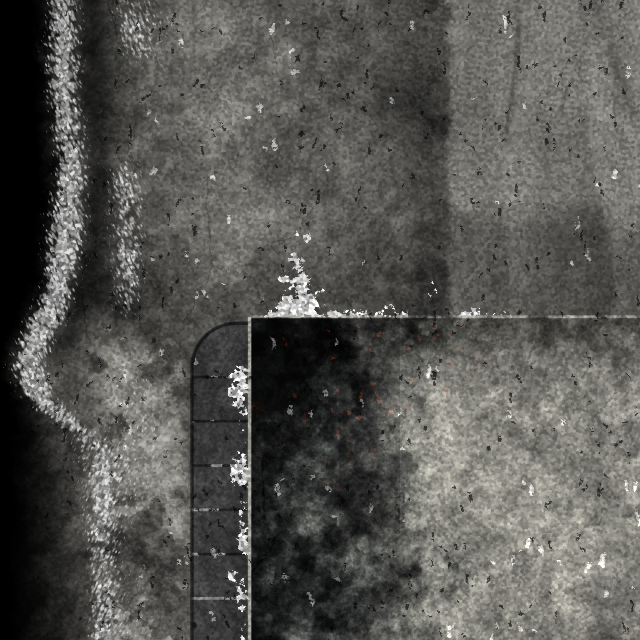
A WebGL 1 fragment shader for this texture:

```glsl
precision highp float;
// Worn concrete: a stained wall with a frosted black left edge, a jointed strip
// and a recessed panel at lower right. Layered cellular noise gives the stains,
// cracks and flakes; smooth masks place every part in canvas units.
uniform vec2 u_resolution;

vec2 hash2(vec2 p) {
  return fract(sin(vec2(dot(p, vec2(127.1, 311.7)), dot(p, vec2(269.5, 183.3)))) * 43758.5);
}

// x: nearest distance, y: gap to the second, z: cell id, w: smooth blend of ids
vec4 cells(vec2 p) {
  float near = 9.0, next = 9.0, id = 0.0, sum = 0.0, weight = 0.0;
  for (int j = -1; j <= 1; j++) {
    for (int i = -1; i <= 1; i++) {
      vec2 cell = floor(p) + vec2(float(i), float(j));
      float value = hash2(cell + 41.3).x;
      float d = length(cell + hash2(cell) - p);
      if (d < near) { next = near; near = d; id = value; }
      else next = min(next, d);
      float w = exp(-7.0 * d * d);
      sum += w * value;
      weight += w;
    }
  }
  return vec4(near, next - near, id, sum / weight);
}

// Layered stains, centred on zero
float mottle(vec2 p) {
  float total = 0.0, amp = 0.6;
  for (int i = 0; i < 5; i++) {
    total += amp * (cells(p).w - 0.5);
    p = mat2(1.6, 1.2, -1.2, 1.6) * p + 7.3;
    amp *= 0.65;
  }
  return total;
}

float bell(float x, float centre, float width) {
  float d = (x - centre) / width;
  return exp(-d * d);
}

float stripe(float d, float width) {
  return 1.0 - smoothstep(width * 0.5, width * 0.5 + 1.5 / u_resolution.y, abs(d));
}

// Scattered chips: only cells whose id passes the rarity
float chips(vec2 p, float rarity) {
  vec4 c = cells(p);
  return step(rarity, c.z) * (1.0 - smoothstep(0.2, 0.45, c.x));
}

void main() {
  vec2 p = gl_FragCoord.xy / u_resolution;
  float x = p.x, y = p.y, t = 1.0 - y;
  float stain = mottle(p * 6.0);
  float fine = mottle(p * 38.0 + 11.0);
  float grain = cells(p * 240.0).w - 0.5;
  vec2 warped = p + 0.03 * vec2(stain, fine);
  float crack = (1.0 - smoothstep(0.0, 0.03, cells(warped * 7.0).y)) * smoothstep(0.0, 0.2, stain);

  // Wall, lighter in the middle and darker towards the ledge
  float wall = 0.32 + 0.08 * bell(x, 0.45, 0.2) * bell(y, 0.8, 0.2) + 0.25 * stain + 0.15 * fine;
  wall -= 0.06 * bell(y, 0.52, 0.07) + 0.12 * bell(x, 0.16, 0.06) * smoothstep(0.45, 0.55, y);
  wall -= 0.12 * bell(x, 0.67, 0.05) * smoothstep(0.62, 0.8, y) * smoothstep(-0.1, 0.2, fine);

  // Pale smeared coat at upper right
  float smear = cells(vec2(x * 32.0 + sin(y * 9.0) * 0.7, y * 2.5)).w - 0.5;
  float coat = mix(0.34, 0.46, smoothstep(0.63, 0.7, y + 0.07 * stain)) + 0.1 * (smear + stain) + 0.05 * fine;
  coat -= 0.09 * bell(x, 0.79 + 0.02 * sin(y * 8.0), 0.006) * smoothstep(0.7, 0.8, y);
  coat -= 0.08 * bell(x, 0.99 - 0.35 * (y - 0.82), 0.012) * smoothstep(0.75, 0.85, y);
  wall = mix(wall, coat, smoothstep(0.69, 0.71, x + 0.02 * fine));

  // Flaking plaster at lower left
  float plaster = smoothstep(0.13, 0.17, x) * smoothstep(-0.3, -0.27, -x) * smoothstep(-0.48, -0.44, -y);
  wall += plaster * (0.03 + 0.1 * smoothstep(-0.03, 0.04, stain + 0.3 * fine) + 0.12 * fine);
  vec3 color = (wall - 0.08 * crack) * vec3(1.01, 1.0, 0.96);

  // Black left edge following the frost line
  float low = smoothstep(0.6, 0.72, t);
  float frostX = 0.098 + 0.012 * bell(t, 0.28, 0.1) - 0.05 * bell(t, 0.57, 0.09) + 0.055 * low;
  color *= smoothstep(frostX - mix(0.05, 0.14, low), frostX + 0.03, x + 0.02 * fine);
  color *= 1.0 - 0.5 * bell(x, frostX + 0.045, 0.025) * smoothstep(0.38, 0.48, y);

  // Frost dabs along two wavering bands
  float second = bell(x, 0.215, 0.045) * smoothstep(-0.13, -0.06, -t);
  second += bell(x, 0.2, 0.033) * smoothstep(0.22, 0.29, t) * smoothstep(-0.53, -0.47, -t);
  float density = bell(x, frostX, 0.032) * (1.0 - 0.35 * low) + 0.75 * second;
  density += 0.45 * plaster * bell(x, 0.2, 0.07);
  vec2 slant = vec2(x + 0.35 * (y - 0.37) * sign(y - 0.37), y);
  float dab = cells(slant * vec2(150.0, 75.0)).x + 0.5 * cells(slant * vec2(230.0, 150.0)).x;
  float frost = smoothstep(0.0, 0.45, density * 0.95 + 0.5 * stain - dab * 0.75 - 0.06);
  color = mix(color, vec3(0.7 + 0.3 * grain), 0.85 * frost);

  // Jointed strip with a rounded upper left corner
  float rim = length(max(vec2(0.37 - x, y - 0.425), 0.0)) - 0.07;
  float joint = stripe(mod(y - 0.0304, 0.0692) - 0.0346, 0.002) * step(y, 0.43);
  float slab = 0.22 + 0.08 * stain + 0.14 * fine - 0.1 * joint;
  slab += 0.4 * joint * smoothstep(0.02, 0.12, fine + 0.25 * bell(y, 0.065, 0.01));
  color = mix(color, vec3(slab), smoothstep(-0.002, 0.001, -rim) * step(x, 0.39));
  color *= 1.0 - 0.55 * stripe(rim, 0.003) * step(x, 0.39);

  // Recessed panel: shadow from the corner into pale concrete
  vec2 q = vec2(x - 0.39, 0.505 - y);
  float inside = smoothstep(0.0, 0.002, min(q.x, q.y));
  float lit = smoothstep(0.0, 0.33, q.x + 0.18 * stain + 0.1 * fine - 0.05 * bell(q.y, 0.03, 0.14));
  float panel = (0.05 + 0.5 * lit) * mix(0.5, 1.0, smoothstep(0.0, 0.14, q.y + 0.03 * stain));
  panel += (0.25 + 0.75 * lit) * (0.16 * stain + 0.28 * fine) - 0.05 * crack;
  panel -= 0.12 * smoothstep(0.4, 0.6, q.x) * smoothstep(0.36, 0.52, q.y);
  panel *= 1.0 - 0.16 * step(abs(q.x - 0.187), 0.048) * step(q.y, 0.34);
  panel -= 0.2 * smoothstep(0.0, 0.12, fine) * stripe(q.x - 0.235, 0.012) * bell(q.y, 0.28, 0.09);
  color = mix(color, max(panel, 0.015) * mix(vec3(0.95, 1.0, 0.99), vec3(1.01, 1.0, 0.94), lit), inside);

  // Pale ledges and crumbled paint
  float h = max(-q.y, 0.0);
  float pile = bell(x, 0.453, 0.035) * bell(h, 0.0, 0.045) + 0.8 * bell(x, 0.474, 0.013) * bell(h, 0.055, 0.05);
  pile += 0.8 * bell(x, 0.677, 0.012) * bell(h, 0.04, 0.02) + 0.55 * bell(x, 0.57, 0.14) * bell(h, 0.0, 0.012);
  pile *= step(q.y, 0.0);
  pile += 0.6 * bell(x, 0.377, 0.012) * step(x, 0.39) * smoothstep(-0.44, -0.4, -y);
  float crumb = smoothstep(0.48, 0.62, pile + 1.5 * fine + 0.35 * grain) * step(0.03, pile);
  color = mix(color, vec3(0.74 + 0.3 * grain), crumb);
  float ledge = 0.85 * stripe(q.x, 0.003) * step(0.0, q.y);
  ledge += stripe(q.y, 0.002) * step(0.0, q.x) * (0.45 + 1.5 * fine);
  color = mix(color, vec3(0.68, 0.68, 0.65), clamp(ledge, 0.0, 1.0));

  // Pale, dark and rusty chips
  color += 0.35 * smoothstep(0.1, 0.3, x) * chips(warped * 85.0, 0.98);
  color *= 1.0 - 0.6 * chips(warped * 110.0 + 5.0, 0.96);
  float rust = inside * bell(q.y, 0.06, 0.16) * bell(q.x, 0.18, 0.18);
  color += vec3(0.25, 0.06, 0.02) * rust * chips(warped * 100.0 + 23.0, 0.93);
  gl_FragColor = vec4(clamp(color * (1.0 + 0.4 * grain), 0.0, 1.0), 1.0);
}
```
